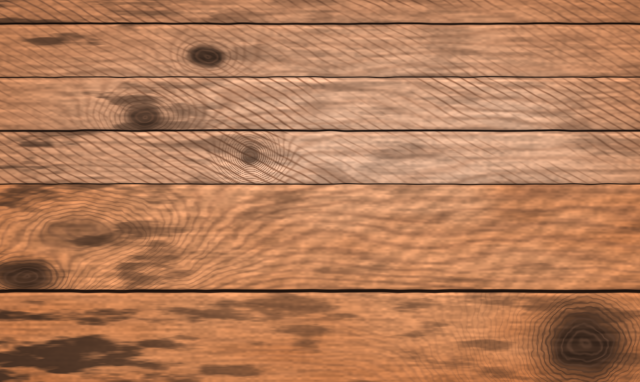
A WebGL 1 fragment shader for this texture:

```glsl
precision highp float;
// Six weathered pine planks laid horizontally, with knots, saw marks, stains and dark seams.
uniform vec2 u_resolution;

// Lengths are in canvas heights, y runs downward.
const float FIRST_SEAM = 0.062;
const float PITCH = 0.14;          // height of a narrow plank; wide ones take two
const float FIRST_WIDE = 3.0;
const float RING_DENSITY = 2.4;
const float GRAIN_DENSITY = 32.0;
const float SAW_SPACING = 0.019;
const float RIPPLE_SPACING = 0.045;
const vec2 GLOW_CENTER = vec2(1.02, 0.40);
const vec3 PALE = vec3(0.88, 0.70, 0.58);
const vec3 TAN = vec3(0.79, 0.57, 0.43);
const vec3 ORANGE = vec3(0.85, 0.54, 0.33);
const vec3 RUST = vec3(0.70, 0.41, 0.23);
const vec3 BROWN = vec3(0.52, 0.34, 0.24);
const vec3 CHAR = vec3(0.23, 0.16, 0.12);
const vec3 GAP = vec3(0.07, 0.04, 0.03);
const float TAU = 6.2832;

float hash(vec2 p) {
  p = fract(p * vec2(0.1031, 0.1130));
  p += dot(p, p.yx + 33.33);
  return fract((p.x + p.y) * p.x * 17.0);
}

float noise(vec2 p) {
  vec2 i = floor(p), f = fract(p);
  f = f * f * (3.0 - 2.0 * f);
  return mix(mix(hash(i), hash(i + vec2(1, 0)), f.x),
             mix(hash(i + vec2(0, 1)), hash(i + vec2(1, 1)), f.x), f.y);
}

float fbm(vec2 p) {
  float sum = 0.0, amp = 0.53;
  for (int i = 0; i < 4; i++) {
    sum += amp * noise(p);
    p = p * 2.03 + 17.3;
    amp *= 0.5;
  }
  return sum;
}

// Narrow rows stay single, later rows join in pairs.
float plankRow(float y) {
  float r = floor((y - FIRST_SEAM) / PITCH);
  return r < FIRST_WIDE ? r : FIRST_WIDE + 2.0 * floor((r - FIRST_WIDE) * 0.5);
}

float seamShade(float x, float y, float row) {
  float halfWidth = row > 4.0 ? 0.0042 : mix(0.0012, 0.0024, fract(row * 0.5 + 0.5) * 2.0);
  float wobble = 0.0025 * (noise(vec2(x * 22.0, row * 9.0 + 40.0)) - 0.5);
  float d = abs(y - FIRST_SEAM - PITCH * row + wobble);
  float edge = 1.0 / u_resolution.y;
  return 1.0 - smoothstep(halfWidth - edge, halfWidth + edge, d);
}

// Bends the grain into rings round a knot and darkens its core and halo.
void addKnot(vec2 p, float row, vec2 center, vec2 radius, float depth, float halo,
             inout float grain, inout float core, inout float stain) {
  if (plankRow(center.y) != row) return;
  vec2 q = (p - center) / radius;
  q += 0.5 * (vec2(fbm(p * 14.0), fbm(p * 14.0 + 50.0)) - 0.5);
  float d = length(q);
  grain = mix(grain, d * RING_DENSITY, exp(-d * d * 0.09));
  core = max(core, depth * (1.0 - smoothstep(0.55, 1.15, d)));
  stain = max(stain, halo * (1.0 - smoothstep(0.8, 2.0, d)));
}

void main() {
  vec2 p = vec2(gl_FragCoord.x, u_resolution.y - gl_FragCoord.y) / u_resolution.y;
  float aspect = u_resolution.x / u_resolution.y;
  float row = plankRow(p.y);
  float wide = step(FIRST_WIDE, row);
  float last = step(4.5, row);
  vec2 s = p + vec2(row * 7.31 + 20.0, row * 3.17 + 20.0);

  // Long grain and knots
  float grain = p.y * GRAIN_DENSITY + 6.0 * fbm(s * vec2(1.6, 6.0));
  float core = 0.0, stain = 0.0;
  addKnot(p, row, vec2(0.543, 0.146), vec2(0.050, 0.032), 0.85, 0.15, grain, core, stain);
  addKnot(p, row, vec2(0.374, 0.307), vec2(0.050, 0.034), 0.75, 0.25, grain, core, stain);
  addKnot(p, row, vec2(0.657, 0.407), vec2(0.026, 0.024), 0.45, 0.20, grain, core, stain);
  addKnot(p, row, vec2(0.200, 0.610), vec2(0.110, 0.042), 0.30, 0.15, grain, core, stain);
  addKnot(p, row, vec2(0.065, 0.725), vec2(0.075, 0.036), 0.75, 0.45, grain, core, stain);
  addKnot(p, row, vec2(1.528, 0.902), vec2(0.100, 0.085), 0.90, 0.65, grain, core, stain);
  float rings = pow(0.5 + 0.5 * sin(grain * TAU), 2.0);
  float fiber = noise(s * vec2(14.0, 150.0)) - 0.5;
  float speck = noise(s * vec2(90.0, 170.0)) - 0.5;
  float patches = fbm(s * vec2(3.0, 9.0));

  // Base colour: pale in the middle, warm below and at the rim
  vec2 away = (p - GLOW_CENTER) / vec2(0.75, 0.33);
  float glow = exp(-dot(away, away));
  float rim = smoothstep(0.55, 1.1, length((p / vec2(aspect, 1.0) - 0.5) * 1.6));
  vec3 wood = mix(TAN, ORANGE, clamp(0.15 + 0.6 * wide + 0.5 * (patches - 0.5), 0.0, 1.0));
  wood = mix(wood, PALE, clamp(0.85 * glow + 0.7 * (patches - 0.45), 0.0, 1.0) * (1.0 - 0.45 * wide));
  wood = mix(wood, RUST, clamp(0.5 * rim + wide * (0.15 + 1.3 * (patches - 0.5)), 0.0, 0.8));
  wood = mix(wood, BROWN, rings * mix(0.30, 0.42, wide) * (0.45 + patches) * (1.0 - 0.5 * last));

  // Curved saw marks on narrow planks, soft ripples on the first wide one
  float bend = 0.022 * fbm(s * vec2(5.0, 8.0));
  float saw = 0.5 + 0.5 * sin((p.y * 0.85 - p.x * 0.48 + bend) * TAU / SAW_SPACING);
  float sawFade = (1.0 - wide) * smoothstep(0.25, 0.65, fbm(s * vec2(4.0, 10.0) + 9.0));
  wood = mix(wood, BROWN, pow(saw, 5.0) * sawFade * (abs(row) < 0.5 ? 0.4 : 0.75));
  float ripple = sin((p.y * 0.75 + p.x * 0.6 + 3.0 * bend) * TAU / RIPPLE_SPACING);
  wood *= 1.0 + 0.06 * ripple * wide * (1.0 - last);
  wood *= 1.0 + 0.20 * fiber + 0.14 * speck;

  // Dirt streaks, strongest at the left and on the last plank
  float streak = smoothstep(0.53, 0.72, fbm(s * vec2(6.0, 28.0) + 31.0));
  float dirt = 0.22 + 0.45 * (1.0 - smoothstep(0.1, 0.8, p.x)) + 0.2 * last;
  wood = mix(wood, CHAR, streak * dirt);
  wood = mix(wood, CHAR, stain * (0.65 + 0.5 * rings));
  wood = mix(wood, CHAR * (0.85 + 0.5 * rings + 0.5 * fiber), core);

  // Seams above and below this plank
  float below = row + 1.0 + wide;
  float seam = max(seamShade(p.x, p.y, row), seamShade(p.x, p.y, below));
  float top = p.y - FIRST_SEAM - PITCH * row;
  wood *= 1.0 + 0.15 * exp(-pow((top - 0.009) / 0.004, 2.0));
  wood *= 1.0 - 0.25 * exp(-abs(FIRST_SEAM + PITCH * below - p.y) / 0.006);
  gl_FragColor = vec4(mix(wood, GAP, seam * 0.92), 1.0);
}
```
